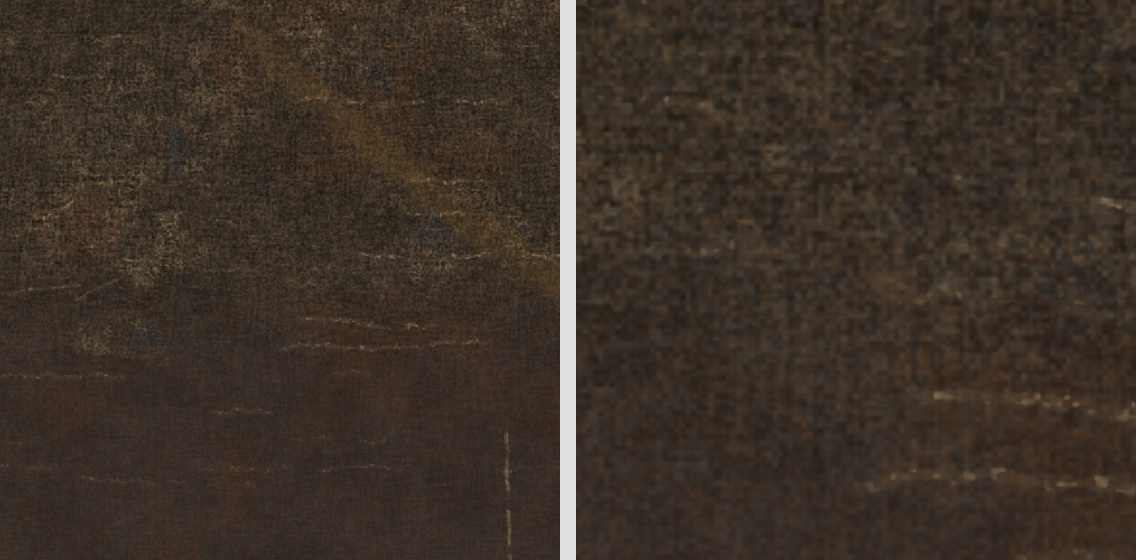
Left, the full canvas; right, a detail of the centre.
Write a Shadertoy shader that draws this texture.

```glsl
// Aged dark canvas: brown ground with coarse weave, ragged olive wear and an
// ochre diagonal streak, crumbling pale cracks running mostly sideways.
// Layered value noise drives the wear; a loop scatters the cracks.

const vec3 GROUND_LOW  = vec3(0.214, 0.173, 0.147);
const vec3 GROUND_HIGH = vec3(0.208, 0.173, 0.138);
const vec3 OLIVE_WEAR  = vec3(0.345, 0.290, 0.215);
const vec3 OCHRE       = vec3(0.300, 0.225, 0.135);
const vec3 SLATE       = vec3(0.170, 0.170, 0.168);
const vec3 RUST        = vec3(0.265, 0.175, 0.125);
const vec3 PALE_CRACK  = vec3(0.600, 0.500, 0.360);

float hash(vec2 p) {
    vec3 q = fract(vec3(p.xyx) * 0.1031);
    q += dot(q, q.yzx + 33.33);
    return fract((q.x + q.y) * q.z);
}

float noise(vec2 p) {
    vec2 cell = floor(p), f = fract(p);
    f = f * f * (3.0 - 2.0 * f);
    float low  = mix(hash(cell), hash(cell + vec2(1, 0)), f.x);
    float high = mix(hash(cell + vec2(0, 1)), hash(cell + vec2(1, 1)), f.x);
    return mix(low, high, f.y);
}

float fbm(vec2 p) {
    float sum = 0.0, weight = 0.5;
    for (int i = 0; i < 5; i++) {
        sum += weight * noise(p);
        p = p * 2.03 + 17.3;
        weight *= 0.5;
    }
    return sum;
}

// Soft ellipse: one at the centre, zero outside.
float blot(vec2 p, vec2 centre, vec2 radius) {
    return 1.0 - smoothstep(0.5, 1.2, length((p - centre) / radius));
}

float segment(vec2 p, vec2 a, vec2 b) {
    vec2 ab = b - a;
    return length(p - a - ab * clamp(dot(p - a, ab) / dot(ab, ab), 0.0, 1.0));
}

float stroke(float dist, float width) {
    return 1.0 - smoothstep(width * 0.3, width, dist);
}

// Large worn areas, torn into patches.
float wearMask(vec2 p) {
    vec2 q = p + 0.13 * (vec2(fbm(p * 15.0), fbm(p * 15.0 + 40.0)) - 0.5);
    float wear = blot(q, vec2(0.18, 0.75), vec2(0.15, 0.11));
    wear = max(wear, blot(q, vec2(0.60, 0.95), vec2(0.13, 0.10)));
    wear = max(wear, blot(q, vec2(0.38, 0.86), vec2(0.08, 0.12)) * 0.8);
    wear = max(wear, blot(q, vec2(0.09, 0.62), vec2(0.08, 0.13)));
    wear = max(wear, blot(q, vec2(0.25, 0.55), vec2(0.14, 0.05)));
    wear = max(wear, blot(q, vec2(0.22, 0.40), vec2(0.08, 0.05)));
    wear = max(wear, blot(q, vec2(0.76, 0.52), vec2(0.06, 0.10)));
    float stray = smoothstep(0.50, 0.66, fbm(p * vec2(9.0, 14.0) + 8.0));
    wear = max(wear, stray * smoothstep(0.38, 0.65, p.y) * 0.8);
    return wear * mix(0.3, 1.0, smoothstep(0.36, 0.58, fbm(p * 23.0 + 70.0)));
}

// Jagged sideways cracks, each kept only in short runs of its row.
float rowCracks(vec2 p) {
    float cracks = 0.0;
    float jag = 0.022 * (fbm(p * vec2(45.0, 30.0) + 3.0) - 0.5);
    for (int i = 0; i < 18; i++) {
        float id = float(i);
        float row = 0.10 + 0.89 * (id + hash(vec2(id, 3.0))) / 18.0;
        float wobble = 0.02 * (noise(vec2(p.x * 7.0, id * 7.0)) - 0.5) + jag;
        float part = smoothstep(0.52, 0.75, noise(vec2(p.x * 5.0, id * 5.7)));
        part *= smoothstep(0.25, 0.65, noise(vec2(p.x * 38.0, id * 9.1)));
        cracks = max(cracks, part * stroke(abs(p.y - row - wobble), 0.0055));
    }
    return cracks * mix(0.5, 1.0, smoothstep(0.2, 0.6, p.y));
}

void mainImage(out vec4 fragColor, in vec2 fragCoord) {
    vec2 p = fragCoord / iResolution.xy;
    float upper = smoothstep(0.25, 0.65, p.y);
    float wear = wearMask(p);
    float grain = noise(p * 290.0) - 0.5;
    float fleck = smoothstep(0.55, 0.92, noise(p * 230.0 + 91.0));

    // Ground with broad stains
    vec3 colour = mix(GROUND_LOW, GROUND_HIGH, upper);
    colour = mix(colour, RUST, 0.5 * smoothstep(0.48, 0.72, fbm(p * 7.0 + 60.0)));
    colour *= 0.86 + 0.28 * fbm(p * 13.0 + 5.0);

    // Worn film, ochre streak and dark slate repairs
    colour = mix(colour, OLIVE_WEAR, wear * (0.12 + 0.50 * fbm(p * 40.0)));
    float along = p.x - 0.417;
    float curve = 0.974 - 1.03 * along + 0.36 * along * along;
    float offset = abs(p.y - curve + 0.03 * (fbm(p * 22.0) - 0.5));
    float streak = (1.0 - smoothstep(0.015, 0.055, offset)) * smoothstep(-0.04, 0.10, along);
    colour = mix(colour, OCHRE, streak * (0.5 + 0.35 * noise(p * 60.0)));
    vec2 torn = p + 0.03 * (fbm(p * 30.0) - 0.5);
    float slate = blot(torn, vec2(0.31, 0.73), vec2(0.025, 0.045));
    slate = max(slate, blot(torn, vec2(0.68, 0.86), vec2(0.028)));
    slate = max(slate, blot(torn, vec2(0.26, 0.40), vec2(0.026)));
    slate = max(slate, blot(torn, vec2(0.77, 0.58), vec2(0.030)));
    colour = mix(colour, SLATE, slate * 0.6);

    // Weave and grain, with a slight warm and cool drift
    float threads = noise(p * vec2(256.0, 40.0)) + noise(p * vec2(40.0, 256.0) + 30.0) - 1.0;
    float strength = mix(0.13, 0.34, upper) + 0.12 * wear - 0.10 * streak;
    colour *= 1.0 + strength * (0.8 * threads + 1.5 * grain);
    colour *= 1.0 + vec3(0.16, 0.0, -0.16) * (noise(p * 150.0 + 21.0) - 0.5);

    // Pale flecks, filaments in the wear, and crumbling cracks
    float ridge = 1.0 - abs(2.0 * fbm(p * vec2(20.0, 34.0) + 12.0) - 1.0);
    float filament = smoothstep(0.88, 0.98, ridge) * max(wear, 0.35 * upper);
    float bend = 0.02 * (fbm(vec2(p.y * 25.0, 2.0)) - 0.5);
    float scratch = stroke(segment(p + vec2(bend, 0.0), vec2(0.915, 0.0), vec2(0.905, 0.23)), 0.005);
    scratch *= smoothstep(0.40, 0.75, noise(vec2(p.y * 60.0, 6.0)));
    scratch = max(scratch, 0.4 * stroke(segment(torn, vec2(0.14, 0.47), vec2(0.25, 0.525)), 0.005));
    float pale = fleck * (0.03 + 0.10 * upper + 0.24 * wear);
    pale = max(pale, filament * (0.08 + 0.62 * fleck));
    pale = max(pale, max(rowCracks(p) * (0.2 + 0.6 * fleck), scratch * (0.45 + 0.5 * grain)));
    fragColor = vec4(mix(colour, PALE_CRACK, pale), 1.0);
}
```
